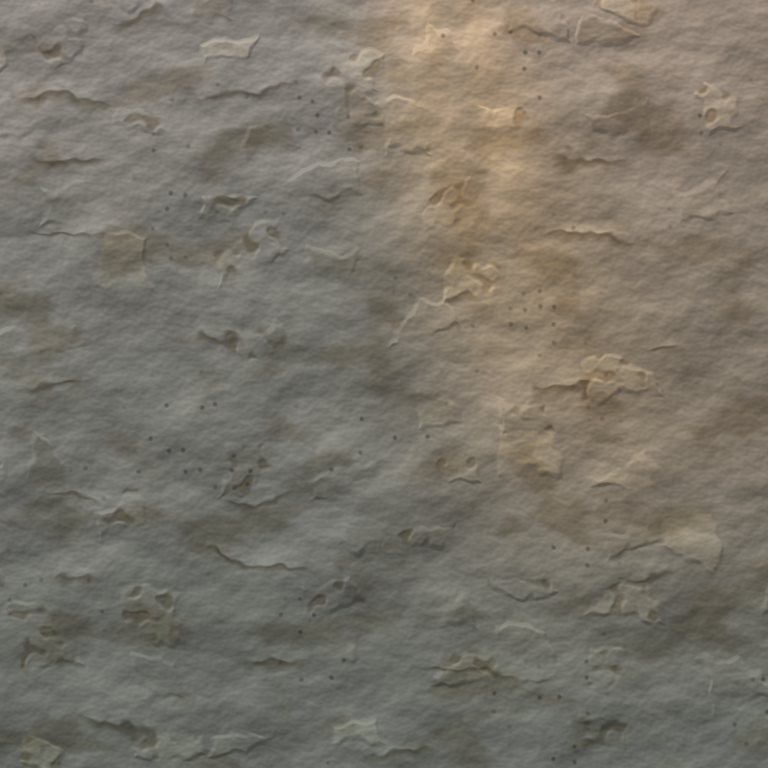
Write a Shadertoy shader that draws this texture.

```glsl
const vec3 SHADE_LOW = vec3(0.400, 0.412, 0.388);
const vec3 SHADE_MID = vec3(0.445, 0.445, 0.422);
const vec3 SHADE_TOP = vec3(0.535, 0.515, 0.490);
const vec3 WARM_HAZE = vec3(0.050, 0.012, -0.015);
const vec3 SUN_GLOW = vec3(0.150, 0.090, 0.015);
const vec3 EARTH = vec3(0.80, 0.76, 0.69);
const vec3 PALE_STONE = vec3(1.13, 1.12, 1.08);
const vec3 DARK_STONE = vec3(0.88, 0.86, 0.81);
const vec2 STONE_CELL = vec2(0.125, 0.088);
const vec2 LEDGE_CELL = vec2(0.230, 0.105);
const float PIT_CELL = 0.021;
const float STONE_DENSITY = 0.62;
const float LEDGE_DENSITY = 0.50;
const float STONE_HEIGHT = 0.0065;
const float PLASTER_HEIGHT = 0.020;
const float RELIEF_STRENGTH = 0.21;
const float RELIEF_STEP = 0.003;
const vec2 LIGHT_DIR = vec2(-0.42, 0.91);

vec3 hash3(vec2 p) {
    vec3 q = fract(vec3(p.xyx) * vec3(0.1031, 0.1030, 0.0973));
    q += dot(q, q.yxz + 33.33);
    return fract((q.xxy + q.yzz) * q.zyx);
}

float gradientAt(vec2 cell, vec2 offset) {
    float angle = 6.2832 * hash3(cell + 71.0).x;
    return dot(vec2(cos(angle), sin(angle)), offset);
}

float gradientNoise(vec2 p) {
    vec2 i = floor(p), f = fract(p);
    vec2 u = f * f * f * (f * (f * 6.0 - 15.0) + 10.0);
    vec2 e = vec2(1.0, 0.0);
    return 1.4 * mix(
        mix(gradientAt(i, f), gradientAt(i + e, f - e), u.x),
        mix(gradientAt(i + e.yx, f - e.yx), gradientAt(i + 1.0, f - 1.0), u.x), u.y);
}

float fbm(vec2 p) {
    float sum = 0.0, amp = 1.0;
    for (int k = 0; k < 5; k++) {
        sum += amp * gradientNoise(p);
        p = mat2(0.94, 0.34, -0.34, 0.94) * p * 2.1 + 17.3;
        amp *= 0.45;
    }
    return sum;
}

vec2 rotate(vec2 p, float angle) {
    float c = cos(angle), s = sin(angle);
    return vec2(c * p.x + s * p.y, c * p.y - s * p.x);
}

// Ragged outline shared by stones and ledges
vec2 roughen(vec2 p) {
    vec2 broad = vec2(gradientNoise(p * 17.0), gradientNoise(p * 17.0 + 40.0));
    vec2 fine = vec2(gradientNoise(p * 55.0), gradientNoise(p * 55.0 + 80.0));
    return p + 0.016 * broad + 0.006 * fine;
}

// Chipped blocks: x coverage, y signed tone, z pitted surface
vec3 stones(vec2 p) {
    vec3 result = vec3(0.0);
    vec2 home = floor(p / STONE_CELL);
    for (int j = -1; j <= 1; j++)
    for (int i = -1; i <= 1; i++) {
        vec2 id = home + vec2(i, j);
        vec3 place = hash3(id + 11.0), form = hash3(id + 57.0);
        if (place.z > STONE_DENSITY) continue;
        vec2 q = p - (id + 0.5 + 0.6 * (place.xy - 0.5)) * STONE_CELL;
        q = rotate(q, 0.8 * (form.z - 0.5));
        vec2 size = mix(vec2(0.020, 0.012), vec2(0.056, 0.031), form.xy);
        vec2 box = abs(q) - size;
        float chip = dot(q, rotate(vec2(1.0, 0.0), 6.2832 * form.y)) - 0.75 * size.y;
        float dist = max(max(box.x, box.y), chip);
        float cover = smoothstep(0.004, -0.005, dist);
        float tone = fract(form.x * 7.3 + place.x) * 1.7 - 0.65;
        float pitted = step(0.62, fract(form.y * 5.7 + place.y));
        result = mix(result, vec3(1.0, tone, pitted), cover);
    }
    return result;
}

// Broken plaster lips: x shadow below, y lit rim above
vec2 ledges(vec2 p) {
    vec2 result = vec2(0.0);
    vec2 home = floor(p / LEDGE_CELL);
    for (int j = -1; j <= 1; j++)
    for (int i = -1; i <= 1; i++) {
        vec2 id = home + vec2(i, j);
        vec3 place = hash3(id + 131.0), form = hash3(id + 177.0);
        if (place.z > LEDGE_DENSITY) continue;
        vec2 q = p - (id + 0.5 + 0.6 * (place.xy - 0.5)) * LEDGE_CELL;
        q = rotate(q, 0.4 * (form.z - 0.6));
        float taper = smoothstep(1.0, 0.35, abs(q.x) / mix(0.03, 0.09, form.x));
        float depth = mix(0.006, 0.022, form.y * form.y);
        float shadow = smoothstep(-depth, 0.0, q.y) * smoothstep(0.003, -0.002, q.y);
        float rim = smoothstep(0.0, 0.004, q.y) * smoothstep(0.022, 0.004, q.y);
        result = max(result, taper * vec2(shadow, rim));
    }
    return result;
}

float pits(vec2 p) {
    vec2 id = floor(p / PIT_CELL);
    vec3 r = hash3(id + 311.0);
    vec2 q = p - (id + 0.3 + 0.4 * r.xy) * PIT_CELL;
    float cluster = smoothstep(0.0, 0.45, gradientNoise(p * 6.0 + 23.0));
    return cluster * step(r.z, 0.28) * smoothstep(0.0045, 0.001, length(q));
}

float surfaceHeight(vec2 p) {
    vec3 stone = stones(roughen(p));
    float worn = smoothstep(-0.45, 0.3, gradientNoise(p * 13.0 + 5.0));
    float holes = stone.z * smoothstep(0.0, 0.5, gradientNoise(p * 48.0));
    return STONE_HEIGHT * (stone.x * worn - 0.6 * holes)
         + PLASTER_HEIGHT * fbm(p * vec2(7.0, 9.5));
}

// Cool shade below, pale plaster above, warm slanting sunbeam
vec3 ambientLight(vec2 p) {
    vec3 light = mix(SHADE_LOW, SHADE_MID, smoothstep(0.0, 0.55, p.y));
    light = mix(light, SHADE_TOP, smoothstep(0.50, 1.05, p.y + 0.12 * (0.4 - p.x)));
    light += WARM_HAZE * smoothstep(0.40, 0.80, p.x) * smoothstep(0.0, 0.5, p.y);
    float drop = 1.0 - p.y;
    float x = p.x - 0.575 - 0.15 * drop - 0.18 * drop * drop;
    float width = 0.055 + 0.09 * drop;
    float beam = exp(-pow(abs(x) / (width * 1.6), 2.0));
    float split = 1.0 - 0.3 * exp(-pow((x - 0.005) / 0.022, 2.0)) * (1.0 - drop);
    return light + SUN_GLOW * beam * split * smoothstep(0.25, 1.0, p.y + 0.08);
}

void mainImage(out vec4 fragColor, in vec2 fragCoord) {
    vec2 p = fragCoord / iResolution.y;
    vec2 ragged = roughen(p);
    vec3 stone = stones(ragged);
    vec2 ledge = ledges(ragged);

    // Stone tints and earthy stains
    vec3 albedo = vec3(1.0 + 0.07 * fbm(p * vec2(5.0, 8.0) + 60.0));
    vec3 tint = stone.y > 0.0 ? PALE_STONE : DARK_STONE;
    albedo *= mix(vec3(1.0), tint, stone.x * min(abs(stone.y), 1.0));
    float stain = smoothstep(0.12, 0.65, fbm(p * vec2(9.0, 14.0) + 31.0));
    float mottle = stone.z * smoothstep(0.05, 0.55, gradientNoise(p * 48.0));
    albedo *= mix(vec3(1.0), EARTH, clamp(0.55 * stain + 0.75 * mottle, 0.0, 1.0));

    // Raking light, lips and pits
    float slope = (surfaceHeight(p) - surfaceHeight(p + LIGHT_DIR * RELIEF_STEP)) / RELIEF_STEP;
    float relief = 1.0 + RELIEF_STRENGTH * clamp(slope, -1.3, 1.0);
    relief *= 1.0 + 0.09 * ledge.y;
    albedo *= mix(vec3(1.0), EARTH * 0.88, 0.85 * ledge.x);
    albedo *= 1.0 - 0.28 * pits(p);

    fragColor = vec4(clamp(ambientLight(p) * albedo * relief, 0.0, 1.0), 1.0);
}
```
